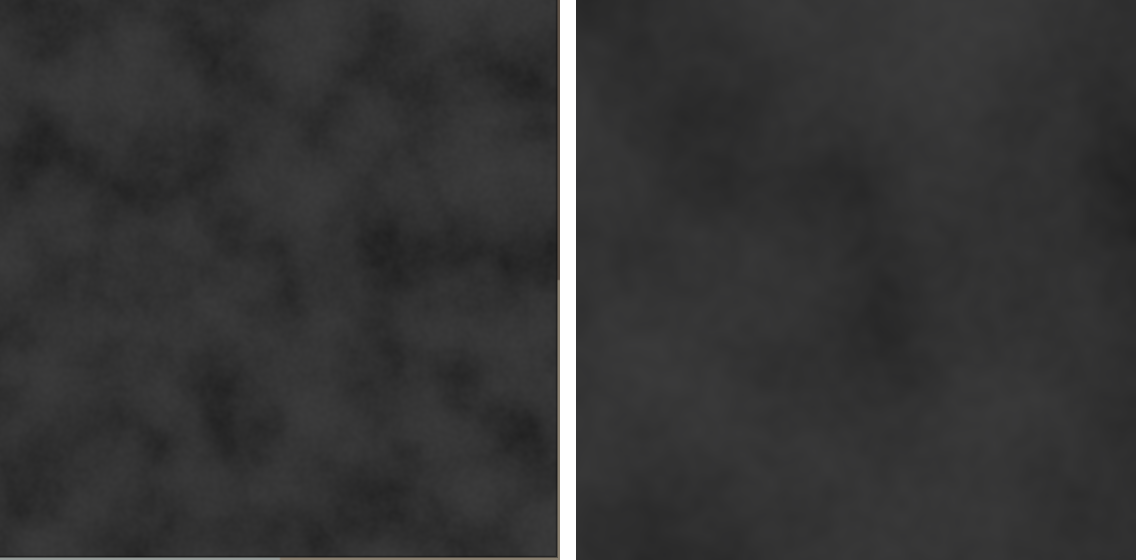
Left: the whole. Right: its middle third, enlarged.
Give the GLSL for this texture, as a WebGL 1 fragment shader.

```glsl
precision highp float;
// Dark charcoal surface with soft cloudy mottling and a thin pale rim at right and bottom.

uniform vec2 u_resolution;

float hash(vec2 p) {
    vec3 q = fract(p.xyx * vec3(0.1031, 0.1030, 0.0973));
    q += dot(q, q.yzx + 33.33);
    return fract((q.x + q.y) * q.z);
}

vec2 gradient(vec2 cell) {
    float angle = 6.28318 * hash(cell);
    return vec2(cos(angle), sin(angle));
}

float gradientNoise(vec2 p) {
    vec2 i = floor(p);
    vec2 f = p - i;
    vec2 u = f * f * f * (f * (f * 6.0 - 15.0) + 10.0);
    vec2 e = vec2(1.0, 0.0);
    float low = mix(dot(gradient(i), f), dot(gradient(i + e), f - e), u.x);
    float high = mix(dot(gradient(i + e.yx), f - e.yx),
                     dot(gradient(i + e.xx), f - e.xx), u.x);
    return mix(low, high, u.y);
}

// Layered noise: broad blotches first, then finer mottling
float clouds(vec2 p) {
    float sum = 0.0;
    float weight = 1.0;
    for (int octave = 0; octave < 5; octave++) {
        sum += weight * gradientNoise(p);
        p = mat2(1.6, 1.2, -1.2, 1.6) * p + 17.3;
        weight *= 0.52;
    }
    return sum;
}

void main() {
    vec2 uv = gl_FragCoord.xy / u_resolution;

    // Cloudy charcoal, with the dark blotches a little deeper than the light ones
    float mottle = clouds(uv * 6.5 + 41.0);
    float grain = gradientNoise(uv * 90.0 + 7.0);
    float tone = 0.197 + 0.064 * mottle - 0.03 * mottle * mottle + 0.012 * grain;
    vec3 color = clamp(tone, 0.13, 0.24) * vec3(1.0, 1.0, 1.005);

    // Dark seam just inside the rim
    float edge = max(uv.x, 1.0 - uv.y);
    color *= 1.0 - 0.4 * smoothstep(0.991, 0.9945, edge);

    // Rim: brown to tan down the right side, grey to tan along the bottom
    float halfX = smoothstep(0.498, 0.502, uv.x);
    float halfY = smoothstep(0.498, 0.502, uv.y);
    vec3 tan_ = vec3(0.54, 0.50, 0.44);
    vec3 rightRim = mix(tan_, vec3(0.37, 0.32, 0.28), halfY);
    vec3 bottomRim = mix(vec3(0.59, 0.61, 0.60), tan_, halfX);
    vec3 rim = mix(bottomRim, rightRim, step(1.0 - uv.y, uv.x));
    color = mix(color, rim, smoothstep(0.9942, 0.9968, edge));

    gl_FragColor = vec4(color, 1.0);
}
```
